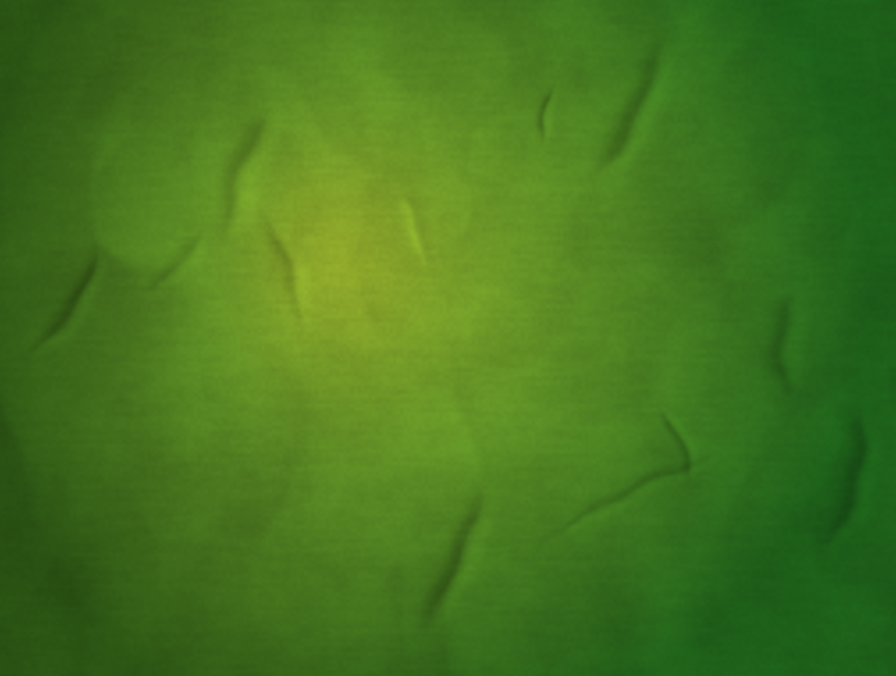
Write a WebGL 2 fragment shader that draws this texture.

```glsl
#version 300 es
precision highp float;
// Crumpled green paper lit by an off-centre yellow glow that fades to dark edges.
// A three-colour ramp gives the light, soft cellular facets the crumple,
// a short list of bent folds the main creases, and layered noise the grain.

uniform vec2 u_resolution;
out vec4 outColor;

const float ASPECT = 1.326;
const vec2 GLOW_CENTER = vec2(0.53, 0.585);
const vec2 HOT_SPOT = vec2(0.48, 0.64);
const vec3 CORE_GREEN = vec3(0.50, 0.635, 0.16);
const vec3 MID_GREEN = vec3(0.37, 0.56, 0.145);
const vec3 LEFT_EDGE = vec3(0.165, 0.325, 0.075);
const vec3 RIGHT_EDGE = vec3(0.115, 0.375, 0.10);
const vec3 HOT_TINT = vec3(0.065, 0.025, 0.005);
const float MID_RADIUS = 0.34;
const float EDGE_RADIUS = 0.80;
const float FACET_DEPTH = 0.20;
const float GRAIN_DEPTH = 0.07;
const float FIBRE_DEPTH = 0.04;

// Folds: start and end points, then bend, half width and darkness.
const int FOLDS = 12;
const vec4 FOLD_ENDS[FOLDS] = vec4[FOLDS](
  vec4(0.985, 0.96, 0.87, 0.72), vec4(0.41, 0.85, 0.335, 0.62),
  vec4(0.148, 0.645, 0.03, 0.465), vec4(0.72, 0.30, 0.61, 0.05),
  vec4(1.18, 0.58, 1.17, 0.40), vec4(1.27, 0.42, 1.21, 0.17),
  vec4(0.972, 0.40, 1.025, 0.28), vec4(1.08, 0.33, 0.79, 0.19),
  vec4(0.818, 0.88, 0.80, 0.78), vec4(0.582, 0.72, 0.628, 0.59),
  vec4(0.38, 0.70, 0.445, 0.49), vec4(0.31, 0.67, 0.21, 0.56));
const vec3 FOLD_SHAPE[FOLDS] = vec3[FOLDS](
  vec3(0.012, 0.015, 0.20), vec3(-0.025, 0.015, 0.17),
  vec3(0.018, 0.010, 0.21), vec3(0.010, 0.014, 0.21),
  vec3(-0.022, 0.014, 0.17), vec3(0.025, 0.013, 0.18),
  vec3(0.010, 0.007, 0.17), vec3(-0.015, 0.008, 0.13),
  vec3(-0.004, 0.006, 0.18), vec3(0.008, 0.009, -0.11),
  vec3(0.014, 0.010, 0.12), vec3(0.004, 0.009, 0.12));

vec2 hash2(vec2 cell) {
  vec3 q = fract(cell.xyx * vec3(0.1031, 0.1030, 0.0973));
  q += dot(q, q.yzx + 33.33);
  return fract((q.xx + q.yz) * q.zy);
}

float valueNoise(vec2 p) {
  vec2 cell = floor(p), f = fract(p);
  f = f * f * (3.0 - 2.0 * f);
  float low = mix(hash2(cell).x, hash2(cell + vec2(1, 0)).x, f.x);
  float high = mix(hash2(cell + vec2(0, 1)).x, hash2(cell + 1.0).x, f.x);
  return mix(low, high, f.y) - 0.5;
}

// Each cell is a tilted plane; neighbours blend over a narrow ridge.
float facets(vec2 p) {
  vec2 cell = floor(p);
  float shade = 0.0, total = 1e-5;
  for (int j = -1; j <= 1; j++) {
    for (int i = -1; i <= 1; i++) {
      vec2 id = cell + vec2(i, j);
      vec2 toSite = id + hash2(id) - p;
      vec2 tilt = hash2(id + 57.0) - 0.5;
      float weight = exp(-13.0 * dot(toSite, toSite));
      shade += weight * dot(toSite, tilt);
      total += weight;
    }
  }
  return shade / total;
}

// A shaded trough with a lit ridge beside it, tapering at both ends.
float fold(vec2 p, vec4 ends, vec3 shape) {
  vec2 span = ends.zw - ends.xy;
  float len = length(span);
  vec2 dir = span / len;
  vec2 rel = p - ends.xy;
  float t = dot(rel, dir) / len;
  float arc = 4.0 * t * (1.0 - t);
  float side = dot(rel, vec2(-dir.y, dir.x)) - shape.x * arc;
  float taper = smoothstep(0.0, 0.3, t) * smoothstep(1.0, 0.65, t);
  float u = side / (shape.y * (0.6 + 0.4 * taper));
  float trough = exp(-u * u * (u > 0.0 ? 2.2 : 0.8));
  float ridge = exp(-(u - 1.7) * (u - 1.7));
  return taper * shape.z * (0.4 * ridge - trough);
}

// Radial light ramp, tighter toward the left.
vec3 baseLight(vec2 p) {
  vec2 rel = p - GLOW_CENTER;
  rel.x *= mix(1.32, 0.98, smoothstep(-0.25, 0.25, rel.x));
  rel.y *= 1.04;
  float radius = length(rel);
  vec3 edge = mix(LEFT_EDGE, RIGHT_EDGE, smoothstep(0.2, 1.2, p.x));
  vec3 light = mix(CORE_GREEN, MID_GREEN, smoothstep(0.0, MID_RADIUS, radius));
  light = mix(light, edge, clamp((radius - MID_RADIUS + 0.06) / (EDGE_RADIUS - MID_RADIUS), 0.0, 1.0));
  vec2 hot = p - HOT_SPOT;
  return light + HOT_TINT * exp(-dot(hot, hot) * 45.0);
}

void main() {
  vec2 p = gl_FragCoord.xy / u_resolution * vec2(ASPECT, 1.0);

  // Crumple
  vec2 warped = p + 0.018 * sin(p.yx * vec2(17.0, 13.0) + 2.0 * sin(p * 9.0));
  float relief = facets(warped * vec2(7.0, 4.5)) + 0.5 * facets(warped * vec2(13.0, 9.0) + 21.0);
  float shade = FACET_DEPTH * relief;
  vec2 wobble = p + 0.003 * sin(p.yx * 70.0);
  for (int i = 0; i < FOLDS; i++) shade += fold(wobble, FOLD_ENDS[i], FOLD_SHAPE[i]);

  // Grain and faint horizontal fibres
  shade += GRAIN_DEPTH * (0.6 * valueNoise(p * 190.0) + 0.4 * valueNoise(p * 75.0));
  shade += FIBRE_DEPTH * valueNoise(p * vec2(22.0, 150.0));
  shade += 0.05 * valueNoise(p * 14.0);

  outColor = vec4(clamp(baseLight(p) * (1.0 + shade), 0.0, 1.0), 1.0);
}
```
